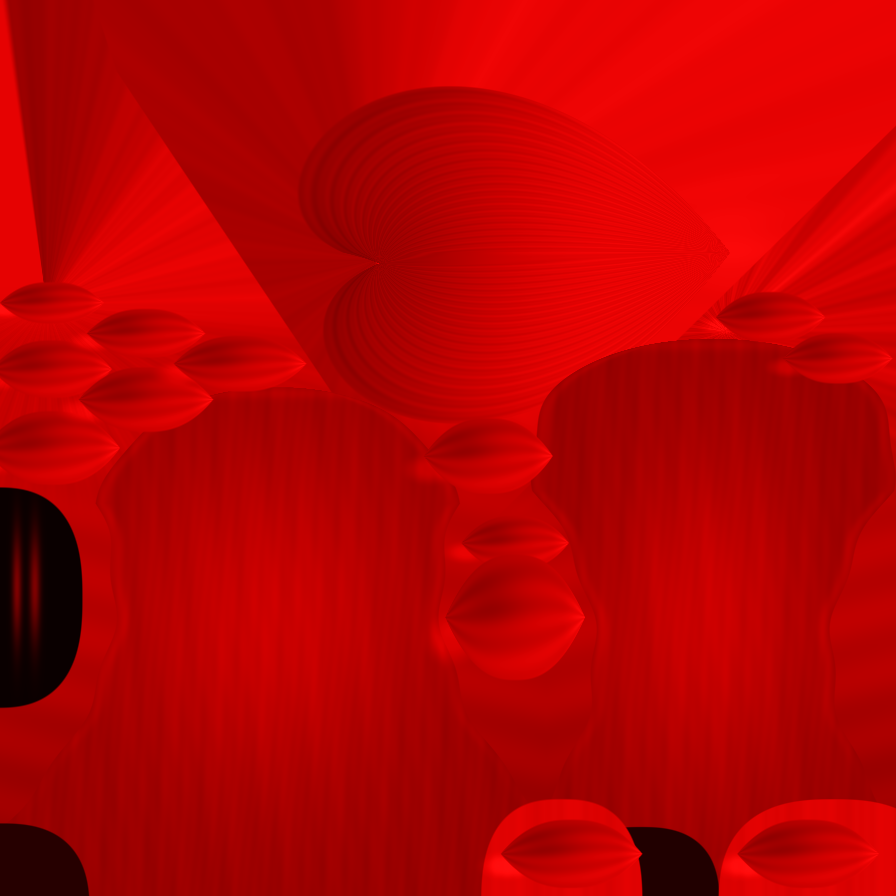
This background is drawn by a WebGL 1 fragment shader. Its source:

```glsl
precision highp float;
// Red organic grotto: fans of light around a strand-wrapped heart, two domed
// columns, lens-shaped pods and black hollows. One brightness value is layered
// from back to front with distance functions and layered sines, then tinted red.

uniform vec2 u_resolution;

// Antialiased coverage of a signed distance (positive inside)
float cover(float inside) {
  float px = 0.9 / u_resolution.y;
  return smoothstep(-px, px, inside);
}

float rays(float angle) {
  return 0.5 * sin(angle * 13.0) + 0.3 * sin(angle * 31.0 + 1.0) + 0.2 * sin(angle * 67.0);
}

// Long vertical fibres, about -1 to 1
float fibres(vec2 p) {
  float bend = 0.9 * sin(p.y * 17.0 + p.x * 23.0);
  float broad = sin(p.x * 173.0 + bend) * sin(p.x * 61.0 + p.y * 11.0);
  float fine = sin(p.x * 421.0 - 2.0 * bend) * sin(p.y * 38.0 + p.x * 137.0);
  return 0.6 * broad + 0.4 * fine;
}

float superellipse(vec2 p, vec2 centre, vec2 radius) {
  vec2 d = abs(p - centre) / radius;
  return (1.0 - pow(pow(d.x, 2.6) + pow(d.y, 2.6), 1.0 / 2.6)) * radius.x;
}

// Fans of light behind everything
float backdrop(vec2 p) {
  vec2 d = p - vec2(0.42, 0.29);
  float a = atan(-d.y, d.x);
  float v = mix(0.66, 0.92, smoothstep(1.95, 1.0, abs(a))) + 0.025 * rays(a);
  v -= 0.13 * smoothstep(0.42, 0.52, p.y);

  d = p - vec2(0.052, 0.34);
  a = atan(d.x, -d.y);
  float leftFan = 0.67 + 0.22 * smoothstep(0.15, 0.9, a) + 0.04 * rays(a * 1.6);
  leftFan = mix(leftFan, 0.9, smoothstep(-0.12, -0.15, a));
  leftFan -= 0.06 * smoothstep(-0.14, -0.12, a) * smoothstep(0.17, 0.14, a);
  leftFan = mix(leftFan, 0.78 + 0.03 * rays(a * 3.0), smoothstep(0.32, 0.4, p.y));
  float border = 0.104 + 0.33 * p.y + 0.34 * max(p.y - 0.08, 0.0);
  v = mix(v, leftFan, cover((border - p.x) * 0.8));

  d = p - vec2(0.81, 0.37);
  a = atan(-d.y, d.x);
  float rightFan = 0.82 + 0.07 * rays(a * 1.5) + 0.08 * exp(-pow((a - 0.72) * 9.0, 2.0));
  rightFan -= 0.12 * smoothstep(0.4, 0.55, p.y);
  return mix(v, rightFan, cover((p.x + 1.02 * p.y - 1.143) * 0.7));
}

// Strands run from the notch to the tip along lines of constant flow
float heart(vec2 p, float v) {
  vec2 notch = p - vec2(0.423, 0.294);
  vec2 tip = vec2(0.815, 0.282) - p;
  float flow = abs(atan(notch.y, notch.x)) + 3.1 * abs(atan(tip.y, tip.x));
  float strands = sin(flow * 43.0 + 2.0 * sin(p.x * 9.0)) + 0.6 * sin(flow * 91.0 + p.x * 14.0);
  float shade = mix(0.66, 0.91, smoothstep(0.38, 0.7, p.x + 0.15 * (p.y - 0.29)));
  shade += 0.024 * strands - 0.06 * smoothstep(2.3, 2.85, flow) * smoothstep(0.7, 0.4, p.x);
  shade -= 0.07 * exp(-90.0 * dot(notch, notch));
  v += 0.05 * exp(-300.0 * dot(tip, tip));
  return mix(v, shade, cover((2.85 - flow) * 0.09));
}

// size: waist half width, waist height, dome height
float column(vec2 p, float v, vec2 top, vec3 size, float flare) {
  float dome = sqrt(clamp((p.y - top.y) / size.z, 0.0, 1.0));
  float halfWidth = dome * (size.x + flare * pow(p.y - size.y, 2.0));
  halfWidth += 0.004 * sin(p.y * 61.0) * dome;
  float inside = min(halfWidth - abs(p.x - top.x), p.y - top.y);
  vec2 g = (p - vec2(top.x - 0.006, 0.69)) / vec2(size.x * 0.95, 0.2);
  float shade = 0.595 + 0.2 * exp(-1.1 * dot(g, g)) + 0.035 * fibres(p);
  float rim = exp(-pow((inside - 0.007) * 150.0, 2.0)) * smoothstep(0.95, 0.7, p.y);
  return mix(v, shade + 0.07 * rim, cover(inside));
}

float pod(vec2 p, float v, vec2 centre, vec2 radius) {
  vec2 d = (p - centre) / radius;
  float h = 1.0 - pow(abs(d.x), 2.5);
  float k = d.y / max(h, 0.1);
  float shade = 0.77 + 0.1 * d.x + 0.07 * d.y + 0.035 * sin(k * 11.0 + d.x * 2.0);
  shade -= 0.12 * exp(-5.0 * dot(d - vec2(-0.35, -0.25), d - vec2(-0.35, -0.25)));
  shade += 0.1 * smoothstep(0.65, 1.0, d.x);
  v += 0.16 * smoothstep(0.5, 0.1, length(d - vec2(-0.9, 0.35)));
  return mix(v, shade, cover((h - abs(d.y)) * radius.y * 0.7));
}

void main() {
  vec2 p = gl_FragCoord.xy / u_resolution;
  p.y = 1.0 - p.y; // height runs downward from the top edge
  float v = heart(p, backdrop(p));

  // Gaps and columns
  float gap = mix(0.73, 0.62, smoothstep(0.68, 0.9, p.y)) + 0.025 * sin(p.y * 90.0 + 25.0 * abs(p.x - 0.61));
  v = mix(v, gap, smoothstep(0.48, 0.6, p.y));
  v = column(p, v, vec2(0.31, 0.432), vec3(0.182, 0.665, 0.13), 1.9);
  v = column(p, v, vec2(0.796, 0.378), vec3(0.132, 0.73, 0.17), 2.0);

  // Black hollows, the left one lit by two thin streaks
  float streaks = exp(-pow((p.x - 0.019) * 190.0, 2.0)) + exp(-pow((p.x - 0.039) * 170.0, 2.0));
  float ember = 0.04 + 0.45 * streaks * exp(-pow((p.y - 0.655) * 17.0, 2.0));
  v = mix(v, ember, cover(superellipse(p, vec2(-0.005, 0.667), vec2(0.097, 0.123))));
  v = mix(v, 0.15, cover(superellipse(p, vec2(0.0, 1.02), vec2(0.1, 0.101))));
  v = mix(v, 0.13, cover(superellipse(p, vec2(0.715, 1.01), vec2(0.088, 0.087))));

  // Pod clusters: triangular lattice, central stack, right pair, bottom pair
  for (int c = 0; c < 3; c++) for (int r = 0; r < 3; r++) {
    float x = float(c), y = float(r);
    if (x + y < 2.5) v = pod(p, v, vec2(0.058 + 0.105 * x, 0.338 + 0.034 * x + 0.067 * y + 0.007 * y * y),
      vec2(0.058 + 0.008 * x + 0.009 * y, 0.023 + 0.004 * x + 0.009 * y));
  }
  for (int n = 0; n < 3; n++) {
    float i = float(n), last = step(1.5, i);
    v = pod(p, v, vec2(0.545 + 0.03 * min(i, 1.0), 0.509 + 0.104 * i - 0.007 * i * i),
      vec2(0.072 - 0.012 * i + 0.03 * last, 0.042 - 0.012 * i + 0.052 * last));
  }
  for (int n = 0; n < 2; n++) {
    float i = float(n);
    v = pod(p, v, vec2(0.86 + 0.075 * i, 0.354 + 0.046 * i), vec2(0.061, 0.028));
    float nest = superellipse(p, vec2(0.627 + 0.303 * i, 1.01), vec2(0.09 + 0.038 * i, 0.118));
    v = mix(v, 0.87 + 0.03 * rays(p.x * 7.0), cover(nest));
    v = pod(p, v, vec2(0.638 + 0.264 * i, 0.953), vec2(0.079, 0.038));
  }

  float glint = 0.01 + 0.4 * max(v - 0.92, 0.0);
  gl_FragColor = vec4(v, glint * smoothstep(0.8, 0.92, v) * vec2(1.0), 1.0);
}
```
